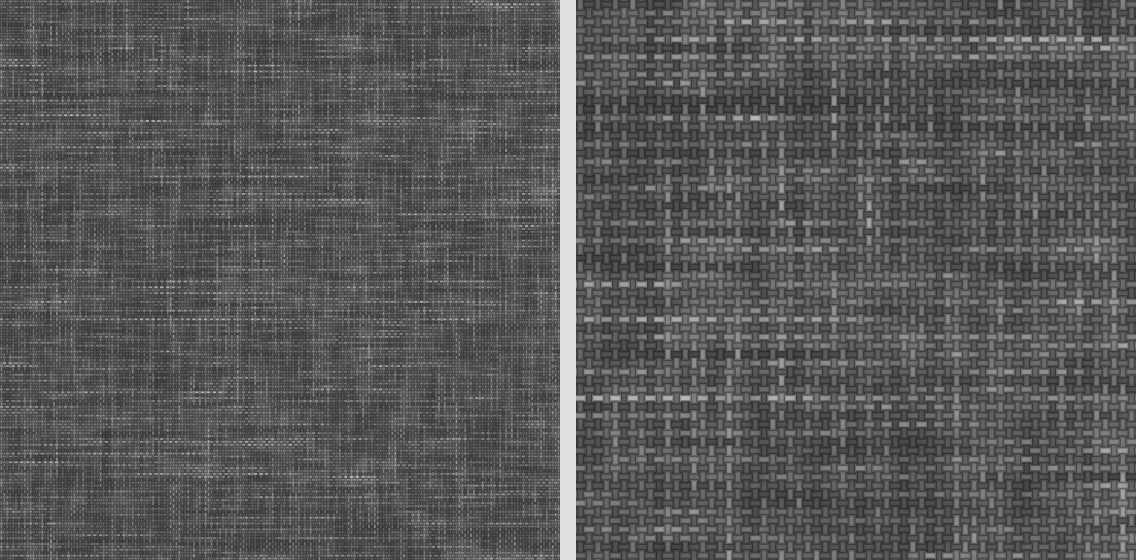
Left: the whole. Right: its middle third, enlarged.
Write a Shadertoy shader that draws this texture.

```glsl
// Grey linen cloth in plain weave: warp and weft threads cross in a checkerboard.
// Each thread has a slubby tone that drifts along its length, the weft more than
// the warp; long stitches overlap their neighbours and samples smooth the edges.

const float THREADS = 192.0;      // threads across the canvas
const float YARN_DARK = 0.265;    // tone of the darkest yarn
const float YARN_RANGE = 0.50;    // added tone of the palest yarn
const float GAP_SHADE = 0.50;     // light left between threads
const int SAMPLES = 3;            // samples per pixel side

float hash(vec2 p) {
    vec3 q = fract(vec3(p.xyx) * 0.1031);
    q += dot(q, q.yzx + 33.33);
    return fract((q.x + q.y) * q.z);
}

// Smooth noise in one direction, independent for every thread
float strandNoise(float along, float thread) {
    float cell = floor(along);
    float blend = smoothstep(0.0, 1.0, along - cell);
    return mix(hash(vec2(cell, thread)), hash(vec2(cell + 1.0, thread)), blend);
}

// Smooth noise in both directions
float cloudNoise(vec2 p) {
    float row = floor(p.y);
    float blend = smoothstep(0.0, 1.0, p.y - row);
    return mix(strandNoise(p.x, row), strandNoise(p.x, row + 1.0), blend);
}

// Brightness of one thread; slub is the length of its tone changes in thread widths
float yarnTone(float along, float thread, float seed, float slub, float contrast) {
    float id = thread + seed;
    float start = 40.0 * hash(vec2(id, seed));
    float fibre = 0.20 * hash(vec2(seed + 7.0, id))
                + 0.48 * strandNoise(along / slub + start, id)
                + 0.28 * strandNoise(along / 3.5 + start, id + 311.0)
                + 0.14 * cloudNoise(vec2(along / 24.0, thread / 3.0) + seed)
                - 0.05;
    fibre = 0.5 + (fibre - 0.5) * contrast;
    return YARN_DARK + YARN_RANGE * pow(max(fibre, 0.0), 1.9);
}

// Upper thread in the middle, ends of crossing stitches at its sides; x runs along it
float stitchTone(vec2 p, float upper, float crossing) {
    vec2 q = abs(p);
    float side = smoothstep(0.30, 0.42, q.y);
    float rim = smoothstep(0.16, 0.36, q.y) * (1.0 - 0.55 * side);
    float corner = smoothstep(0.45, 0.68, length(q));
    float shade = mix(1.0, GAP_SHADE, max(rim, corner));
    return mix(upper, crossing, side) * shade;
}

// Tone of the cloth, with the position in thread widths
float weave(vec2 p) {
    vec2 cell = floor(p);
    vec2 local = p - cell - 0.5;
    float weft = yarnTone(p.x, cell.y, 523.0, 16.0, 1.12);
    float warp = yarnTone(p.y, cell.x, 1291.0, 11.0, 0.85);
    bool weftOnTop = mod(cell.x + cell.y, 2.0) < 0.5;
    return weftOnTop
        ? stitchTone(local, weft, warp)
        : stitchTone(local.yx, warp, weft);
}

void mainImage(out vec4 fragColor, in vec2 fragCoord) {
    float tone = 0.0;
    for (int j = 0; j < SAMPLES; j++) {
        for (int i = 0; i < SAMPLES; i++) {
            vec2 offset = (vec2(i, j) + 0.5) / float(SAMPLES) - 0.5;
            tone += weave((fragCoord + offset) / iResolution.y * THREADS);
        }
    }
    fragColor = vec4(vec3(tone / float(SAMPLES * SAMPLES)), 1.0);
}
```
